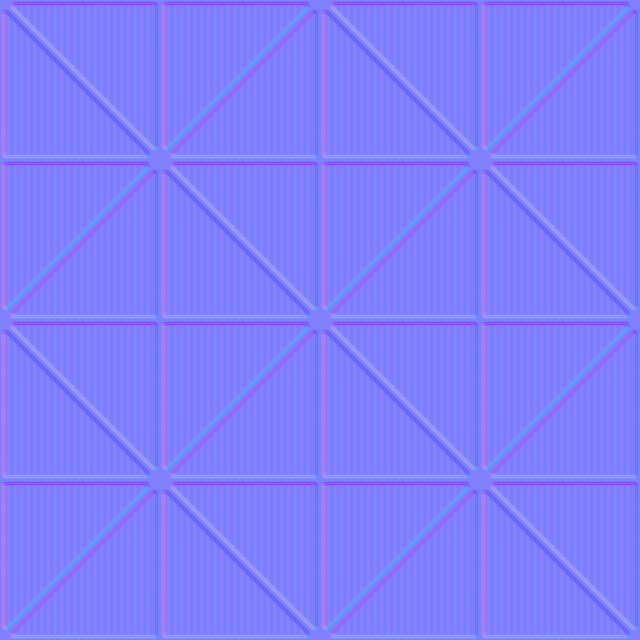
Reproduce this texture map procedurally as a WebGL 1 fragment shader.

```glsl
precision highp float;
uniform vec2 u_resolution;

// Lengths are in cell widths
#define CELLS 4.0
#define CORE_INSET 0.0375
#define OUTER_STEP 0.0228
#define INNER_STEP 0.0095
#define STEP_WIDTH 0.0027
#define STEP_TILT 0.50
#define RIBS_PER_CELL 24.0
#define RIB_TILT 0.115

const float TAU = 6.2831853;

vec2 toSegment(vec2 p, vec2 a, vec2 b) {
  vec2 ab = b - a;
  return p - a - ab * clamp(dot(p - a, ab) / dot(ab, ab), 0.0, 1.0);
}

vec2 shorter(vec2 a, vec2 b) {
  return dot(a, a) < dot(b, b) ? a : b;
}

// Offset from the nearest point of the panel core, zero inside it
vec2 coreOffset(vec2 p) {
  float c = CORE_INSET;
  float slant = c * sqrt(2.0);
  if (p.y >= c && p.x <= 1.0 - c && p.x - p.y >= slant) return vec2(0.0);
  vec2 square = vec2(1.0 - c, c);
  vec2 left = vec2(c + slant, c);
  vec2 top = vec2(1.0 - c, 1.0 - c - slant);
  return shorter(toSegment(p, left, square),
         shorter(toSegment(p, square, top), toSegment(p, top, left)));
}

// Soft line that widens and weakens when pixels are coarse
float stepProfile(float d, float pixel) {
  float width = length(vec2(STEP_WIDTH, 0.25 * pixel));
  return STEP_WIDTH / width * exp(-0.5 * d * d / (width * width));
}

void main() {
  vec2 grid = gl_FragCoord.xy / u_resolution * CELLS;
  float pixel = CELLS / min(u_resolution.x, u_resolution.y);
  vec2 cell = floor(grid);
  vec2 p = fract(grid);

  // Fold alternating diagonals and both halves onto one triangle
  bool mirrored = mod(cell.x + cell.y, 2.0) > 0.5;
  if (mirrored) p.x = 1.0 - p.x;
  bool upper = p.y > p.x;
  if (upper) p = p.yx;

  vec2 offset = coreOffset(p);
  float dist = length(offset);
  vec2 inward = -offset / max(dist, 0.00001);
  if (upper) inward = inward.yx;
  if (mirrored) inward.x = -inward.x;

  // Double bevel around each sunken panel
  float bevel = stepProfile(dist - OUTER_STEP, pixel)
              + stepProfile(dist - INNER_STEP, pixel);
  vec2 tilt = inward * STEP_TILT * bevel;

  // Vertical ribs across the panel floor
  float panel = 1.0 - smoothstep(0.0, INNER_STEP, dist);
  tilt.x += RIB_TILT * panel * sin(TAU * RIBS_PER_CELL * grid.x);

  vec3 normal = vec3(tilt, sqrt(max(1.0 - dot(tilt, tilt), 0.0)));
  gl_FragColor = vec4(0.5 + 0.5 * normal, 1.0);
}
```
